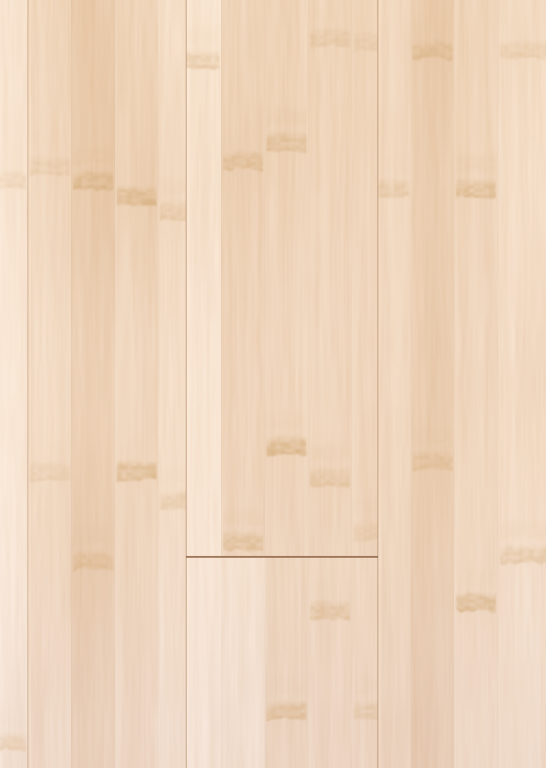
Reproduce this texture procedurally as a Shadertoy shader.

```glsl
// Pale bamboo floor: boards glued from narrow strips, with fibre grain and node bands
#define STRIP_WIDTH 0.0797
#define SEAMS vec3(0.051, 0.341, 0.692)
#define JOINT_HEIGHT 0.275
#define SEAM_WIDTH 0.0022
#define JOINT_WIDTH 0.0024
#define GRAIN_STRENGTH 0.46
#define DARK_WOOD vec3(0.893, 0.760, 0.630)
#define PALE_WOOD vec3(0.978, 0.908, 0.840)
#define NODE_COLOR vec3(0.830, 0.675, 0.480)
#define SEAM_COLOR vec3(0.740, 0.600, 0.470)
#define JOINT_COLOR vec3(0.560, 0.390, 0.270)

float hash(vec2 p) {
    vec3 q = fract(vec3(p.xyx) * 0.1031);
    q += dot(q, q.yzx + 33.33);
    return fract((q.x + q.y) * q.z);
}

float noise(vec2 p) {
    vec2 i = floor(p), f = fract(p);
    f = f * f * (3.0 - 2.0 * f);
    return mix(mix(hash(i), hash(i + vec2(1, 0)), f.x),
               mix(hash(i + vec2(0, 1)), hash(i + vec2(1, 1)), f.x), f.y);
}

// Smooth line of the given full width around distance zero
float line(float d, float width, float pixel) {
    return 1.0 - smoothstep(-0.5 * pixel, 0.5 * pixel, abs(d) - 0.5 * width);
}

// Long fibres at several scales, centred on zero
float grain(vec2 uv, float seed) {
    float broad = noise(vec2(uv.x * 48.0 + seed, uv.y * 1.5));
    float fibre = noise(vec2(uv.x * 130.0 + seed, uv.y * 4.0));
    float fine = noise(vec2(uv.x * 250.0 + seed, uv.y * 18.0));
    return 0.35 * broad + 0.30 * fibre + 0.35 * fine - 0.5;
}

// Heights of the upper and lower node of a strip; each board has its own wave
vec2 nodeHeights(float board, float strip, float lower) {
    float wave = cos(2.3 * (strip - 1.0));
    float flip = cos(3.14159 * strip);
    if (lower > 0.5) return vec2(2.0, 0.14 - 0.065 * flip);
    if (board < 0.5) return vec2(0.765, 0.035);
    if (board < 1.5) return vec2(0.785 - 0.02 * strip, 0.34 - 0.07 * wave);
    if (board < 2.5) return vec2(0.875 - 0.10 * sin(1.5 * strip - 0.5), 0.37 - 0.075 * wave);
    return vec2(0.845 - 0.09 * flip, 0.29 + 0.11 * wave);
}

// Speckled band with a crisp lower edge and a soft upper edge
float nodeBand(float d) {
    return smoothstep(-0.014, -0.009, d) * (1.0 - smoothstep(0.003, 0.016, d));
}

// Both node bands of one strip; across runs from 0 to 1 over the strip
float nodes(vec2 uv, float across, float strip, vec2 heights, vec2 id) {
    float sum = 0.0;
    float ragged = 0.005 * (noise(uv * vec2(90.0, 40.0)) - 0.5);
    float speckle = 0.35 + 0.75 * noise(uv * vec2(110.0, 230.0));
    float offset = strip - 1.7;
    for (int k = 0; k < 2; k++) {
        vec2 key = id + vec2(17.0 * float(k), 5.0);
        float d = uv.y - heights[k] + ragged + 0.008 * (across - 0.5) * (across - 0.5);
        float strength = 0.30 + 0.42 * exp(-offset * offset) + 0.25 * hash(key);
        float echo = 0.25 * hash(key + 73.1) * nodeBand(d - 0.034);
        float shade = 0.10 * exp(-abs(d) * 16.0);
        float rim = 0.22 * exp(-pow((d + 0.008) / 0.003, 2.0));
        sum += strength * ((nodeBand(d) + echo) * speckle + rim + shade);
    }
    return sum * smoothstep(0.0, 0.08, across) * smoothstep(1.0, 0.92, across);
}

void mainImage(out vec4 fragColor, in vec2 fragCoord) {
    vec2 uv = fragCoord / iResolution.xy;
    vec2 pixel = 1.0 / iResolution.xy;

    // Board and strip under this point; outer strips are trimmed by the board edge
    float board = dot(step(SEAMS, vec3(uv.x)), vec3(1.0));
    float start = SEAMS.x - STRIP_WIDTH;
    if (board > 0.5) start = SEAMS.x;
    if (board > 1.5) start = SEAMS.y - 0.0155;
    if (board > 2.5) start = SEAMS.z - 0.0195;
    float along = (uv.x - start) / STRIP_WIDTH;
    float strip = board > 2.5 ? min(floor(along), 3.0) : floor(along);
    float across = (along - strip) / (board > 2.5 && strip > 2.5 ? 1.25 : 1.0);
    bool middle = board > 1.5 && board < 2.5;
    float lower = middle && uv.y < JOINT_HEIGHT ? 1.0 : 0.0;
    vec2 id = vec2(strip + 7.0 * board, 3.0 + 60.0 * lower);

    // Strip tone, grain and the soft light from the left
    float tone = 0.50 + 0.21 * cos(1.6 * strip + 1.5);
    if (mod(board, 2.0) < 0.5) tone = 0.40 + 0.42 * exp(-2.0 * strip) + 0.03 * strip;
    tone += lower * 0.28 * exp(-2.0 * abs(strip - 1.0)) + 0.08 * (hash(id + 9.7) - 0.5);
    tone += GRAIN_STRENGTH * grain(uv, 31.0 * hash(id));
    tone += 0.22 * (noise(uv * vec2(7.0, 4.0)) - 0.5) + 0.22 * exp(-uv.x / 0.05);
    vec3 color = mix(DARK_WOOD, PALE_WOOD, clamp(tone, -0.1, 1.1));
    color += vec3(-0.012, -0.004, 0.020) * smoothstep(0.45, 0.0, uv.y);
    color -= vec3(0.0, 0.002, 0.010) * smoothstep(0.5, 1.0, uv.y);

    // Nodes and glue lines between strips
    vec2 heights = nodeHeights(board, strip, lower);
    if ((board > 1.5 && strip < 0.5) || (lower > 0.5 && strip < 1.5)) heights.y = -1.0;
    color = mix(color, NODE_COLOR, clamp(0.60 * nodes(uv, across, strip, heights, id), 0.0, 0.7));
    color *= 1.0 - 0.015 * line(min(across, 1.0 - across) * STRIP_WIDTH, 0.0016, pixel.x);

    // Long seams with a pale bevel, then the butt joint across the middle board
    for (int i = 0; i < 3; i++) {
        float d = uv.x - SEAMS[i];
        color += 0.015 * line(d - 0.004, 0.004, pixel.x);
        color = mix(color, SEAM_COLOR, (i == 0 ? 0.45 : 0.65) * line(d, SEAM_WIDTH, pixel.x));
    }
    float joint = middle ? line(uv.y - JOINT_HEIGHT, JOINT_WIDTH, pixel.y) : 0.0;
    fragColor = vec4(clamp(mix(color, JOINT_COLOR, 0.85 * joint), 0.0, 1.0), 1.0);
}
```
